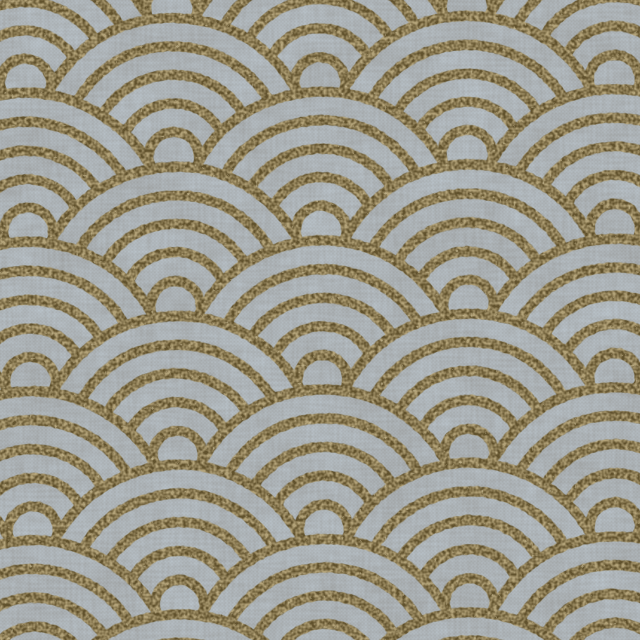
Write a three.js fragment shader that draws this pattern.

```glsl
// Overlapping wave fans printed in glittering gold on pale blue-grey woven cloth.
// Staggered rows of concentric rings are layered back to front, lower rows on top;
// gradient noise supplies the metallic grain, the cloth threads and the soft staining.

varying vec2 vUv;

// Layout, in canvas widths
const vec2 FAN_ORIGIN = vec2(0.503, 0.406);  // centre of one fan
const float FAN_PITCH = 0.457;               // spacing of fans in a row
const float ROW_PITCH = 0.1165;              // spacing of rows
const float FAN_RADIUS = 0.2185;             // centreline of the outer ring
const float RING_GAP = 0.0448;
const float LAST_RING = 4.0;                 // index of the innermost ring
const float LINE_HALF = 0.0080;
const float SOFTNESS = 0.0016;
const int LAYERS = 5;

// Hand of the cloth
const float SHEAR = 0.018;
const float TILT = 0.007;
const float WOBBLE = 0.0022;
const float EDGE_ROUGHNESS = 0.0016;
const float THREADS = 185.0;
const float GRAIN_SCALE = 210.0;

// Colours
const vec3 CLOTH_SHADE = vec3(0.615, 0.625, 0.625);
const vec3 CLOTH_LIGHT = vec3(0.715, 0.750, 0.775);
const vec3 GOLD_DARK = vec3(0.380, 0.320, 0.175);
const vec3 GOLD_LIGHT = vec3(0.700, 0.635, 0.470);
const vec3 GLINT = vec3(0.80, 0.75, 0.60);

vec2 hashGradient(vec2 cell) {
  vec3 q = fract(cell.xyx * vec3(0.1031, 0.1030, 0.0973));
  q += dot(q, q.yzx + 33.33);
  float angle = 6.28318 * fract((q.x + q.y) * q.z);
  return vec2(cos(angle), sin(angle));
}

// Gradient noise, roughly -0.7 to 0.7
float noise(vec2 p) {
  vec2 i = floor(p);
  vec2 f = p - i;
  vec2 u = f * f * f * (f * (f * 6.0 - 15.0) + 10.0);
  vec2 e = vec2(1.0, 0.0);
  float low = mix(dot(hashGradient(i), f),
                  dot(hashGradient(i + e.xy), f - e.xy), u.x);
  float high = mix(dot(hashGradient(i + e.yx), f - e.yx),
                   dot(hashGradient(i + e.xx), f - e.xx), u.x);
  return mix(low, high, u.y);
}

// Slight skew and waviness of the laid-out fabric
vec2 layCloth(vec2 p) {
  vec2 q = p;
  q.x += SHEAR * (1.0 - p.x) * (p.y - 0.5);
  q.y -= TILT * (p.x - 0.5);
  return q + WOBBLE * vec2(noise(p * 7.0 + 3.7), noise(p * 7.0 + 41.3));
}

// Distance from the nearest fan centre of a row
float fanDistance(vec2 p, float row) {
  vec2 d = p - FAN_ORIGIN - vec2(0.5 * FAN_PITCH * mod(row, 2.0), ROW_PITCH * row);
  d.x -= FAN_PITCH * floor(d.x / FAN_PITCH + 0.5);
  return length(d);
}

// Ink coverage of the whole pattern
float fanInk(vec2 p, float halfWidth) {
  float ink = 0.0;
  float frontRow = floor((p.y - FAN_ORIGIN.y - FAN_RADIUS - LINE_HALF) / ROW_PITCH);
  for (int i = 0; i < LAYERS; i++) {
    float d = fanDistance(p, frontRow + float(LAYERS - 1 - i));
    float ring = clamp(floor((FAN_RADIUS - d) / RING_GAP + 0.5), 0.0, LAST_RING);
    float fromLine = abs(min(d, FAN_RADIUS) - FAN_RADIUS + ring * RING_GAP);
    float line = 1.0 - smoothstep(-SOFTNESS, SOFTNESS, fromLine - halfWidth);
    float cover = 1.0 - smoothstep(-SOFTNESS, SOFTNESS, d - FAN_RADIUS - halfWidth);
    ink = mix(ink, line, cover);
  }
  return ink;
}

// Plain weave with uneven threads and faint stains
vec3 clothColor(vec2 p) {
  vec2 phase = p * THREADS * 6.28318;
  float weave = sin(phase.x) * sin(phase.y);
  float slubs = noise(p * vec2(28.0, 230.0)) + noise(p * vec2(230.0, 28.0) + 17.0);
  float stain = noise(p * 9.0 + 5.0) + 0.6 * noise(p * 26.0 + 11.0);
  float tone = 0.58 + 0.13 * weave + 0.28 * slubs + 0.30 * stain;
  return mix(CLOTH_SHADE, CLOTH_LIGHT, clamp(tone, 0.0, 1.15));
}

// Metallic flakes with scattered glints
vec3 goldColor(vec2 p) {
  float flakes = noise(p * GRAIN_SCALE) + 0.6 * noise(p * GRAIN_SCALE * 0.57 + 29.0);
  vec3 gold = mix(GOLD_DARK, GOLD_LIGHT, clamp(0.48 + 0.95 * flakes, 0.0, 1.0));
  float glint = smoothstep(0.34, 0.60, noise(p * GRAIN_SCALE * 0.85 + 71.0));
  return mix(gold, GLINT, 0.55 * glint);
}

void main() {
  float roughness = EDGE_ROUGHNESS * noise(vUv * 120.0 + 53.0);
  float ink = fanInk(layCloth(vUv), LINE_HALF + roughness);
  gl_FragColor = vec4(mix(clothColor(vUv), goldColor(vUv), ink), 1.0);
}
```
